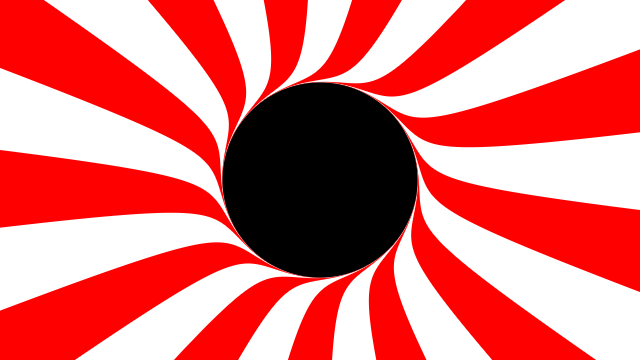
Reproduce this background procedurally as a WebGL 2 fragment shader.

```glsl
#version 300 es
precision highp float;
// Red and white rays that twist around a black disc at the centre.
uniform vec2 u_resolution;
out vec4 fragColor;

const float DISC_RADIUS = 0.271;
const float RAY_COUNT = 13.0;
const float TWIST = 0.159;

// Coverage of the red rays at p, smoothed over one pixel.
float rayCoverage(vec2 p, float pixel) {
    float r = max(length(p), DISC_RADIUS + 0.0002);
    float discSq = DISC_RADIUS * DISC_RADIUS;

    // The twist grows without bound towards the rim of the disc.
    float twist = -TWIST * log(1.0 - discSq / (r * r));
    float phase = RAY_COUNT * (atan(p.y, p.x) - twist - 0.2536);

    // The phase gradient turns the wave into a distance to the ray edge.
    float twistSlope = 2.0 * TWIST * discSq / (r * (r * r - discSq));
    float gradient = RAY_COUNT * length(vec2(1.0 / r, twistSlope));
    return clamp(0.5 + cos(phase) / (gradient * pixel), 0.0, 1.0);
}

void main() {
    float pixel = 1.0 / u_resolution.y;
    vec2 p = (gl_FragCoord.xy - 0.5 * u_resolution) * pixel;

    vec3 color = mix(vec3(1.0), vec3(1.0, 0.0, 0.0), rayCoverage(p, pixel));

    // Black disc over the rays.
    float disc = clamp(0.5 + (DISC_RADIUS - length(p)) / pixel, 0.0, 1.0);
    fragColor = vec4(mix(color, vec3(0.0), disc), 1.0);
}
```
